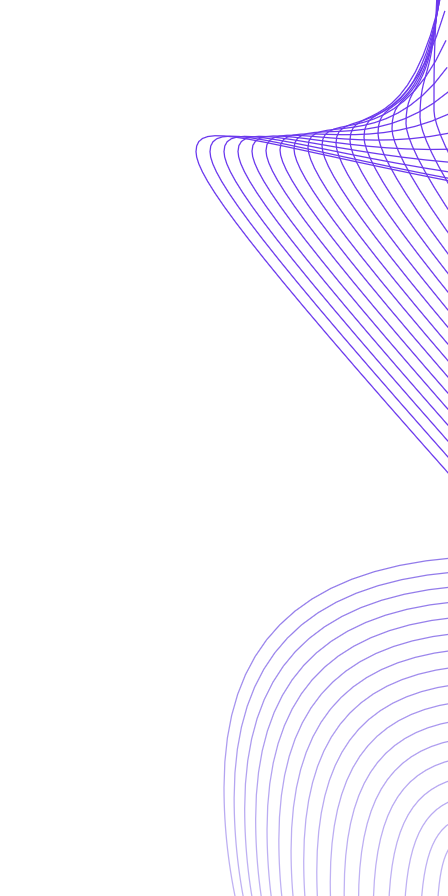
Give the GLSL for this background, as a WebGL 1 fragment shader.

```glsl
precision highp float;
// Two families of fine violet curves, a folded ribbon above and nested arcs below, on white.

uniform vec2 u_resolution;

const vec2 CANVAS = vec2(3.84, 7.68);   // canvas extent, y pointing down
const float CURVES = 18.0;
const float HALF_WIDTH = 0.0055;
const vec3 PAPER = vec3(1.0);
const vec3 VIOLET = vec3(0.42, 0.22, 0.93);
const vec3 LAVENDER = vec3(0.48, 0.37, 0.90);

float segmentDistance(vec2 p, vec2 a, vec2 b) {
  vec2 ap = p - a;
  vec2 ab = b - a;
  float h = clamp(dot(ap, ab) / max(dot(ab, ab), 1e-6), 0.0, 1.0);
  return length(ap - ab * h);
}

vec2 cubicPoint(vec2 a, vec2 b, vec2 c, vec2 d, float t) {
  float s = 1.0 - t;
  return s * s * (s * a + 3.0 * t * b) + t * t * (3.0 * s * c + t * d);
}

float cubicDistance(vec2 p, vec2 a, vec2 b, vec2 c, vec2 d) {
  const float STEPS = 16.0;
  float nearest = 10.0;
  vec2 previous = a;
  for (float i = 1.0; i <= STEPS; i++) {
    vec2 current = cubicPoint(a, b, c, d, i / STEPS);
    nearest = min(nearest, segmentDistance(p, previous, current));
    previous = current;
  }
  return nearest;
}

// Share of a pixel covered by a thin stroke
float strokeCoverage(float dist, float pixel) {
  float overlap = HALF_WIDTH + 0.5 * pixel - dist;
  return clamp(overlap, 0.0, min(pixel, 2.0 * HALF_WIDTH)) / pixel;
}

// Ribbon strand: a diagonal rising to a left bend, then a fold to the right
float ribbonDistance(vec2 p, float k) {
  float s = k / (CURVES - 1.0);
  float shift = 0.12 * k;
  vec2 bend = vec2(1.68 + shift, 1.30 - 0.35 * s * s * s);

  float diagonal = cubicDistance(p, bend, bend + vec2(0.0, 0.22),
      vec2(2.15 + shift, 2.15), vec2(3.90 + shift, 4.12));

  vec2 lift = bend - vec2(0.0, 0.29 + 0.16 * s * s);
  vec2 sag = vec2(2.15 + 1.57 * s * (2.0 - s), 1.22 + 0.4 * s - 1.1 * s * s * s * s);
  vec2 tip = vec2(3.90 - 0.15 * s, max(1.56 - 3.8 * pow(s, 1.8), -0.15));
  return min(diagonal, cubicDistance(p, bend, lift, sag, tip));
}

// Nested arc: a wide shoulder from the right edge and a tail turning inward
float arcDistance(vec2 p, float k) {
  vec2 side = vec2(1.92 + 0.085 * k + 0.0018 * k * k, 6.75 + 0.09 * k);
  float top = 4.78 + 0.12 * k + 0.002 * k * k;

  float shoulder = cubicDistance(p, side, vec2(side.x, mix(side.y, top, 0.61)),
      vec2(mix(side.x, 3.84, 0.32), top + 0.11), vec2(3.90, top));
  float tail = cubicDistance(p, side, side + vec2(0.0, 0.35),
      side + vec2(0.04, 0.70), side + vec2(0.12, 1.05));
  return min(shoulder, tail);
}

void main() {
  vec2 uv = gl_FragCoord.xy / u_resolution;
  vec2 p = vec2(uv.x, 1.0 - uv.y) * CANVAS;
  float pixel = CANVAS.x / u_resolution.x;
  bool upper = p.y < 4.4;

  // Strokes layer over one another, darkening at crossings
  float clearShare = 1.0;
  if (p.x > 1.6) {
    for (float k = 0.0; k < CURVES; k++) {
      float dist = 10.0;
      if (upper) {
        dist = ribbonDistance(p, k);
      } else {
        dist = arcDistance(p, k);
      }
      clearShare *= 1.0 - strokeCoverage(dist, pixel);
    }
  }

  // Lower arcs fade toward the bottom
  float strength = upper ? 1.0 : mix(0.82, 0.48, smoothstep(4.8, 7.6, p.y));
  vec3 ink = upper ? VIOLET : LAVENDER;
  gl_FragColor = vec4(mix(PAPER, ink, (1.0 - clearShare) * strength), 1.0);
}
```
